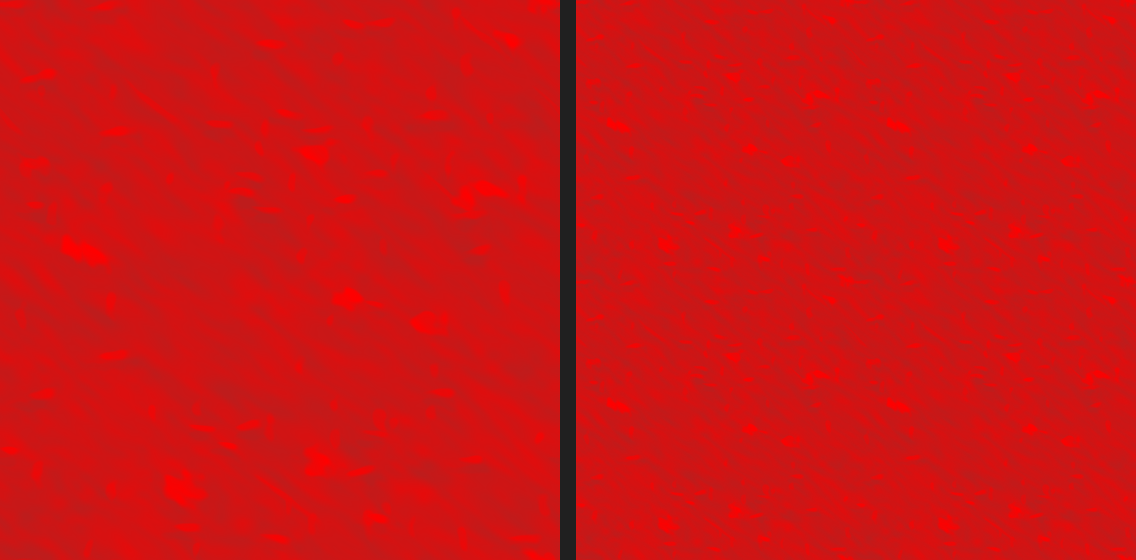
Left: one tile. Right: repeated 2 by 2.
Reproduce this texture procedurally as a Shadertoy shader.

```glsl
// Palette, running from shaded to lit red
const vec3 SHADE_RED = vec3(0.745, 0.110, 0.110);
const vec3 LIT_RED = vec3(1.0, 0.0, 0.0);

// Tone scale: red level of the ground and weights of its layers
const float GROUND = 0.814;
const float BROAD = 0.045;
const float STREAK = 0.080;
const float FINE_STREAK = 0.052;
const float PEBBLE = 0.060;

// Strengths of the bright flecks
const float CLUMP = 0.145;
const float DASH = 0.115;
const float NUB = 0.080;
const float SCRATCH = 0.065;
const float DASH_SHADOW = 0.040;

const float WARP = 0.014;

vec2 hash2(ivec2 cell, int seed) {
    uvec2 v = uvec2(cell) * uvec2(1664525u, 22695477u) + uint(seed) * 747796u;
    v.x += v.y * 1664525u;
    v.y += v.x * 1664525u;
    v ^= v >> 16u;
    v.x += v.y * 1664525u;
    v.y += v.x * 1664525u;
    v ^= v >> 16u;
    return vec2(v & 65535u) / 65535.0;
}

// Wraps a cell of a sheared lattice: one step across moves it up by shear cells
ivec2 wrapCell(ivec2 cell, ivec2 count, int shear) {
    int turns = int(floor(float(cell.x) / float(count.x)));
    cell -= turns * ivec2(count.x, shear);
    cell.y -= count.y * int(floor(float(cell.y) / float(count.y)));
    return cell;
}

float slope(ivec2 cell, vec2 offset, ivec2 count, int shear, int seed) {
    float angle = 6.28319 * hash2(wrapCell(cell, count, shear), seed).x;
    return dot(vec2(cos(angle), sin(angle)), offset);
}

// Tiling gradient noise; shear tilts the features down to the right
float noise(vec2 uv, ivec2 count, int shear, int seed) {
    vec2 q = uv * vec2(count) + vec2(0.0, uv.x * float(shear));
    ivec2 cell = ivec2(floor(q));
    vec2 f = fract(q);
    vec2 s = f * f * f * (f * (f * 6.0 - 15.0) + 10.0);
    float a = slope(cell, f, count, shear, seed);
    float b = slope(cell + ivec2(1, 0), f - vec2(1, 0), count, shear, seed);
    float c = slope(cell + ivec2(0, 1), f - vec2(0, 1), count, shear, seed);
    float d = slope(cell + ivec2(1, 1), f - vec2(1, 1), count, shear, seed);
    return mix(mix(a, b, s.x), mix(c, d, s.x), s.y);
}

// Scattered soft flecks, flat on top and tapering to the left
float flecks(vec2 uv, int count, vec2 size, float angle, float share, float ragged, int seed) {
    float coverage = 0.0;
    vec2 q = uv * float(count);
    ivec2 home = ivec2(floor(q));
    for (int y = -1; y <= 1; y++)
    for (int x = -1; x <= 1; x++) {
        ivec2 cell = home + ivec2(x, y);
        ivec2 key = wrapCell(cell, ivec2(count), 0);
        vec2 traits = hash2(key, seed + 1);
        if (traits.x > share) continue;
        vec2 d = (q - vec2(cell) - hash2(key, seed)) / float(count);
        float turn = angle + 0.35 * (traits.y - 0.5);
        d = mat2(cos(turn), -sin(turn), sin(turn), cos(turn)) * d;
        d /= size * mix(0.7, 1.25, traits.y);
        d.y *= 1.0 - 0.35 * clamp(d.x, -1.0, 1.0);
        d.y *= d.y > 0.0 ? 1.3 : 0.85;
        float reach = length(d) + ragged;
        coverage = max(coverage, 1.0 - smoothstep(0.45, 1.2, reach));
    }
    return coverage;
}

void mainImage(out vec4 fragColor, in vec2 fragCoord) {
    vec2 uv = fragCoord / iResolution.xy;

    // Bend the domain so that streaks and flecks become irregular
    vec2 bend = vec2(noise(uv, ivec2(9), 0, 1), noise(uv, ivec2(10), 0, 2));
    vec2 p = uv + WARP * bend;

    // Slanted, brushed ground
    float tone = GROUND;
    tone += BROAD * noise(p, ivec2(6, 7), 3, 3);
    tone += STREAK * noise(p, ivec2(11, 26), 18, 4);
    tone += FINE_STREAK * noise(p, ivec2(19, 48), 31, 5);

    // Pebbled patches
    float patches = smoothstep(-0.1, 0.3, noise(uv, ivec2(5), 0, 6));
    tone += PEBBLE * patches * noise(p, ivec2(31, 37), 0, 7);

    // Bright flecks with a shadow under the dashes
    float rough = 1.1 * noise(uv, ivec2(38, 44), 12, 8);
    vec2 dashSize = vec2(0.026, 0.008);
    float dashes = flecks(p, 9, dashSize, 0.0, 0.35, 0.5 * rough, 20);
    float under = flecks(p + vec2(0.004, 0.017), 9, dashSize * 1.3, 0.0, 0.35, rough, 20);
    float lit = CLUMP * flecks(p, 6, vec2(0.032, 0.021), -0.25, 0.38, rough, 30);
    lit = max(lit, DASH * dashes);
    lit = max(lit, NUB * flecks(p, 12, vec2(0.009, 0.017), -0.15, 0.32, rough, 40));
    lit = max(lit, SCRATCH * flecks(p, 4, vec2(0.065, 0.006), -0.75, 0.35, 0.5 * rough, 50));
    tone += lit - DASH_SHADOW * under * (1.0 - dashes);

    float level = clamp((tone - SHADE_RED.r) / (LIT_RED.r - SHADE_RED.r), 0.0, 1.0);
    fragColor = vec4(mix(SHADE_RED, LIT_RED, level), 1.0);
}
```
